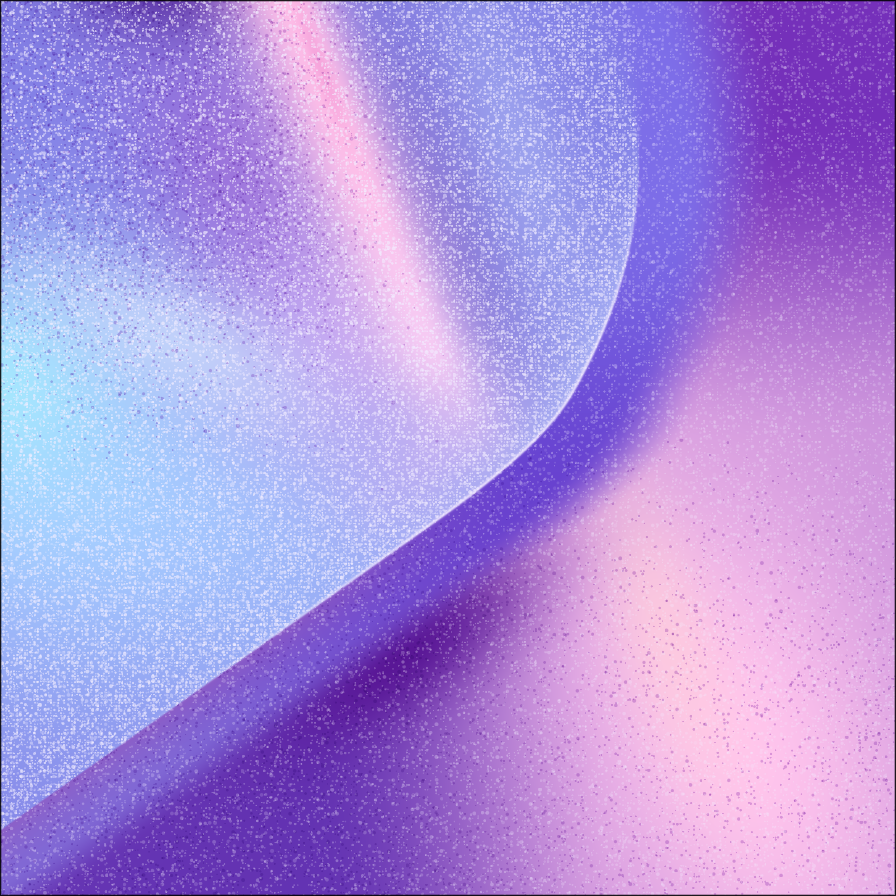
A three.js fragment shader for this background:

```glsl
// Two soft satin sheets in lilac, blue and pink, parted by one curved fold.
// Each sheet is a stack of tilted gaussian glows; the fold is a smooth minimum
// of a line and a parabola, and jittered grid cells scatter glitter on top.
varying vec2 vUv;

float hash(vec2 p) {
  vec3 q = fract(p.xyx * 0.1031);
  q += dot(q, q.yzx + 33.33);
  return fract((q.x + q.y) * q.z);
}

// Gaussian spot with its own radii, turned counterclockwise by tilt
float glow(vec2 p, vec2 centre, vec2 radius, float tilt) {
  vec2 o = p - centre;
  float c = cos(tilt), s = sin(tilt);
  vec2 q = vec2(c * o.x + s * o.y, c * o.y - s * o.x) / radius;
  return exp(-dot(q, q));
}

// Horizontal position of the fold at height y
float foldX(float y) {
  float line = 1.41 * (y - 0.073);
  float arc = 0.713 - 1.1 * (y - 0.82) * (y - 0.82);
  float h = max(0.05 - abs(line - arc), 0.0) / 0.05;
  return min(line, arc) - h * h * 0.0125;
}

float foldDistance(vec2 p) {
  float slope = (foldX(p.y + 0.01) - foldX(p.y - 0.01)) / 0.02;
  return (p.x - foldX(p.y)) / sqrt(1.0 + slope * slope);
}

vec3 leftSheet(vec2 p, float d) {
  vec3 c = vec3(0.51, 0.50, 0.90);
  // Icy blue field
  c = mix(c, vec3(0.65, 0.79, 1.0), glow(p, vec2(0.10, 0.43), vec2(0.48, 0.25), 0.0));
  c = mix(c, vec3(0.65, 0.92, 1.0), 0.9 * glow(p, vec2(0.0, 0.57), vec2(0.15, 0.14), 0.0));
  // Violet shade left of the ribbon
  c = mix(c, vec3(0.60, 0.43, 0.85), 0.9 * glow(p, vec2(0.27, 0.80), vec2(0.11, 0.22), 0.45));
  c = mix(c, vec3(0.79, 0.65, 0.95), 0.8 * glow(p, vec2(0.37, 0.62), vec2(0.12, 0.14), 0.4));
  c = mix(c, vec3(0.80, 0.87, 0.99), 0.75 * glow(p, vec2(0.20, 0.62), vec2(0.17, 0.07), -0.45));
  c = mix(c, vec3(0.33, 0.16, 0.62), 0.9 * glow(p, vec2(0.19, 1.02), vec2(0.11, 0.06), 0.0));
  // Shadow and sheen between ribbon and fold
  c = mix(c, vec3(0.53, 0.46, 0.83), 0.9 * glow(p, vec2(0.49, 0.75), vec2(0.09, 0.27), 0.33));
  c = mix(c, vec3(0.63, 0.66, 0.94), 0.8 * glow(p, vec2(0.58, 0.83), vec2(0.06, 0.22), 0.3));
  c = mix(c, vec3(0.78, 0.69, 0.95), 0.7 * glow(p, vec2(0.49, 0.49), vec2(0.11, 0.07), 0.6));
  float rim = exp(min(d, 0.0) / 0.04) * smoothstep(0.35, 0.55, p.y) * smoothstep(0.90, 0.65, p.y);
  c = mix(c, vec3(0.72, 0.77, 0.98), 0.55 * rim);
  // Pink ribbon, softer on its left flank
  float across = p.x - 0.325 - 0.40 * (1.0 - p.y);
  float flank = across / (across < 0.0 ? 0.075 : 0.05);
  float ribbon = exp(-flank * flank) * smoothstep(0.45, 0.62, p.y);
  c = mix(c, mix(vec3(0.96, 0.80, 0.96), vec3(1.0, 0.75, 0.91), smoothstep(0.55, 0.9, p.y)), ribbon);
  return mix(c, vec3(0.94, 0.58, 0.83), 0.6 * glow(p, vec2(0.358, 0.925), vec2(0.010, 0.08), 0.35));
}

vec3 rightSheet(vec2 p, float d) {
  vec3 c = vec3(0.79, 0.57, 0.86);
  // Pink light, with a warm core
  c = mix(c, vec3(1.0, 0.77, 0.93), glow(p, vec2(0.83, 0.17), vec2(0.19, 0.34), 0.35));
  c = mix(c, vec3(1.0, 0.81, 0.86), 0.7 * glow(p, vec2(0.74, 0.30), vec2(0.06, 0.18), 0.3));
  // Purple corners
  c = mix(c, vec3(0.46, 0.19, 0.73), smoothstep(0.50, 0.87, p.y));
  c = mix(c, vec3(0.39, 0.20, 0.70), 1.0 - smoothstep(0.35, 0.70, p.x + 0.1 * p.y));
  c = mix(c, vec3(0.32, 0.05, 0.56), 0.9 * glow(p, vec2(0.45, 0.27), vec2(0.16, 0.06), 0.6));
  // Blue band that follows the fold
  vec3 band = mix(vec3(0.49, 0.42, 0.85), vec3(0.40, 0.25, 0.81), smoothstep(0.12, 0.40, p.y));
  band = mix(band, vec3(0.49, 0.43, 0.91), smoothstep(0.42, 0.80, p.y));
  float reach = mix(0.10, 0.16, smoothstep(0.30, 0.85, p.y));
  c = mix(c, band, 1.0 - smoothstep(0.045, reach, d));
  float lip = exp(-max(d, 0.0) / 0.035) * smoothstep(0.50, 0.30, p.y);
  return mix(c, vec3(0.57, 0.36, 0.76), 0.75 * lip);
}

// One round speck per chosen cell: x is coverage, y is a random tone
vec2 speck(vec2 p, float cells, float density) {
  vec2 id = floor(p * cells);
  vec2 jitter = vec2(hash(id + 17.3), hash(id + 71.9)) - 0.5;
  float radius = 0.24 + 0.22 * hash(id + 43.7);
  float r = length(fract(p * cells) - 0.5 - 0.4 * jitter);
  float dotMask = 1.0 - smoothstep(radius - 0.18, radius + 0.12, r);
  return vec2(dotMask * step(hash(id + 5.1), density), hash(id + 91.4));
}

void main() {
  vec2 p = vUv;
  float d = foldDistance(p);
  float softness = mix(0.0015, 0.05, smoothstep(0.82, 1.0, p.y));
  float side = smoothstep(-softness, softness, d);
  vec3 color = mix(leftSheet(p, d), rightSheet(p, d), side);

  // Bright hairline on the fold
  float hairline = exp(-pow((d + 0.001) / 0.002, 2.0));
  color = mix(color, vec3(0.97, 0.92, 1.0), 0.7 * hairline * smoothstep(0.12, 0.45, p.y) * smoothstep(0.85, 0.60, p.y));

  // Glitter: pale specks, with violet ones toward the upper left and the pink
  float density = mix(0.30 + 0.2 * exp(min(d, 0.0) / 0.12), 0.20, side);
  float violet = mix(0.32 * smoothstep(0.45, 0.75, p.y) * smoothstep(0.5, 0.2, p.x), 0.25 * smoothstep(0.55, 0.25, p.y), side);
  for (int i = 0; i < 3; i++) {
    float layer = float(i);
    vec2 s = speck(p + 0.137 * layer, 190.0 + 75.0 * layer, density);
    bool dark = s.y < violet;
    vec3 tint = dark ? color * vec3(0.80, 0.65, 0.88) : mix(color, vec3(0.95, 0.93, 1.0), 0.9);
    float strength = dark ? 0.7 : mix(0.25 + 0.5 * s.y, 0.10 + 0.25 * s.y, side);
    color = mix(color, tint, s.x * strength);
  }

  // Thin dark frame
  vec2 inset = min(p, 1.0 - p);
  color *= smoothstep(0.0, 0.0025, min(inset.x, inset.y));
  gl_FragColor = vec4(color, 1.0);
}
```
